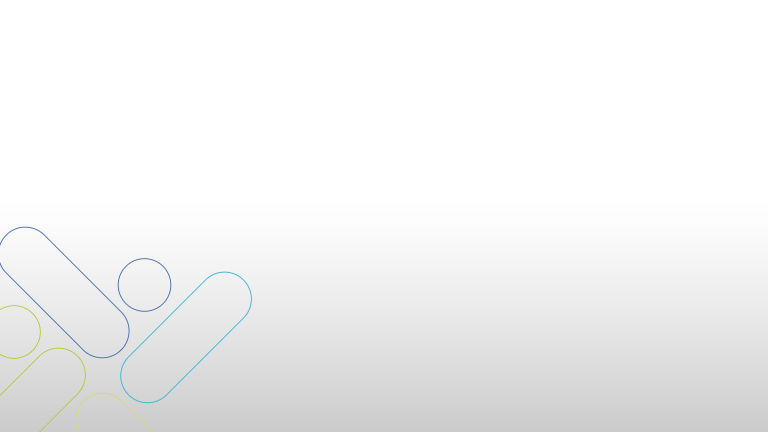
Reproduce this background procedurally as a Shadertoy shader.

```glsl
// Thin outlined capsules and circles over a white-to-grey vertical gradient.

const vec3 BLUE = vec3(0.27, 0.43, 0.69);
const vec3 CYAN = vec3(0.22, 0.71, 0.83);
const vec3 GREEN = vec3(0.71, 0.79, 0.22);
const vec3 YELLOW = vec3(0.85, 0.85, 0.45);

const float LINE_WIDTH = 0.0021;
const float CAPSULE_RADIUS = 0.0622;
const float CIRCLE_RADIUS = 0.0609;
const float CAPSULE_SPAN = 0.178;

// Signed distance to a circle
float circle(vec2 p, vec2 center, float radius) {
    return length(p - center) - radius;
}

// Signed distance to a capsule running from start along span
float capsule(vec2 p, vec2 start, vec2 span, float radius) {
    vec2 q = p - start;
    float along = clamp(dot(q, span) / dot(span, span), 0.0, 1.0);
    return length(q - span * along) - radius;
}

// Share of a pixel covered by a line centred on distance zero
float lineCoverage(float dist, float width, float pixel) {
    float upper = min(dist + 0.5 * pixel, 0.5 * width);
    float lower = max(dist - 0.5 * pixel, -0.5 * width);
    return clamp((upper - lower) / pixel, 0.0, 1.0);
}

vec3 drawOutline(vec3 base, vec3 ink, float dist, float pixel) {
    return mix(base, ink, lineCoverage(dist, LINE_WIDTH, pixel));
}

// White above, easing to grey at the lower edge
vec3 backdrop(float height) {
    float depth = clamp((0.545 - height) / 0.545, 0.0, 1.0);
    return vec3(1.0 - 0.205 * pow(depth, 1.25));
}

void mainImage(out vec4 fragColor, in vec2 fragCoord) {
    // Canvas height is one unit
    float pixel = 1.0 / iResolution.y;
    vec2 p = fragCoord * pixel;
    vec2 fallRight = CAPSULE_SPAN * vec2(1.0, -1.0);
    vec2 fallLeft = CAPSULE_SPAN * vec2(-1.0, -1.0);

    vec3 color = backdrop(p.y);

    // Capsules
    color = drawOutline(color, YELLOW, capsule(p, vec2(0.2373, 0.0278), fallRight, CAPSULE_RADIUS), pixel);
    color = drawOutline(color, GREEN, capsule(p, vec2(0.1354, 0.1319), fallLeft, CAPSULE_RADIUS), pixel);
    color = drawOutline(color, CYAN, capsule(p, vec2(0.5197, 0.3079), fallLeft, CAPSULE_RADIUS), pixel);
    color = drawOutline(color, BLUE, capsule(p, vec2(0.0585, 0.4120), fallRight, CAPSULE_RADIUS), pixel);

    // Circles
    color = drawOutline(color, GREEN, circle(p, vec2(0.0324, 0.2315), CIRCLE_RADIUS), pixel);
    color = drawOutline(color, BLUE, circle(p, vec2(0.3345, 0.3403), CIRCLE_RADIUS), pixel);

    fragColor = vec4(color, 1.0);
}
```
